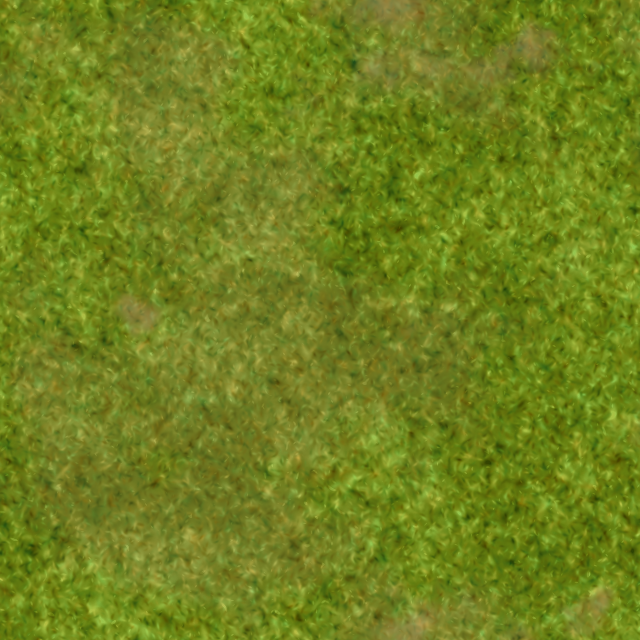
This texture is drawn by a Shadertoy shader. Its source:

```glsl
vec3 hash3(vec2 cell, float seed) {
    vec3 q = fract(vec3(cell.xyx + seed * 17.31) * vec3(0.1031, 0.1030, 0.0973));
    q += dot(q, q.yxz + 33.33);
    return fract((q.xxy + q.yzz) * q.zyx);
}

float valueNoise(vec2 p, float seed) {
    vec2 cell = floor(p);
    vec2 f = fract(p);
    f = f * f * (3.0 - 2.0 * f);
    float low = mix(hash3(cell, seed).x, hash3(cell + vec2(1, 0), seed).x, f.x);
    float high = mix(hash3(cell + vec2(0, 1), seed).x, hash3(cell + vec2(1, 1), seed).x, f.x);
    return mix(low, high, f.y);
}

float fbm(vec2 p, float seed) {
    mat2 turn = mat2(0.8, 0.6, -0.6, 0.8);
    float sum = 0.0;
    float weight = 0.5;
    for (int octave = 0; octave < 5; octave++) {
        sum += weight * valueNoise(p, seed + float(octave));
        p = turn * p * 2.03 + 11.7;
        weight *= 0.5;
    }
    return sum / 0.97;
}

// One soft blade per cell; returns summed tone (x) and hue (y) offsets.
vec2 bladeLayer(vec2 p, float density, float seed, vec2 bladeSize) {
    vec2 grid = p * density;
    vec2 home = floor(grid);
    vec2 sum = vec2(0.0);
    for (int y = -1; y <= 1; y++) {
        for (int x = -1; x <= 1; x++) {
            vec2 cell = home + vec2(x, y);
            vec3 place = hash3(cell, seed);
            vec3 look = hash3(cell, seed + 5.7);
            vec2 d = grid - cell - place.xy;
            float angle = 1.75 + (place.z - 0.5) * 2.7;
            vec2 along = vec2(cos(angle), sin(angle));
            vec2 local = vec2(dot(d, along), dot(d, vec2(-along.y, along.x)));
            local.y += (look.z - 0.5) * 0.7 * local.x * local.x;
            local /= bladeSize * mix(0.8, 1.15, look.z);
            sum += (look.xy * 2.0 - 1.0) * exp(-dot(local, local));
        }
    }
    return sum;
}

// Sparse bright leaf tips.
float glints(vec2 p, float density, float seed) {
    vec2 offset = bladeLayer(p, density, seed, vec2(0.42, 0.2));
    return smoothstep(0.5, 1.0, offset.x);
}

vec3 toneRamp(float tone, vec3 shadow, vec3 middle, vec3 light) {
    vec3 lower = mix(shadow, middle, clamp(tone * 2.0, -0.3, 1.0));
    return mix(lower, light, clamp(tone * 2.0 - 1.0, 0.0, 1.25));
}

void mainImage(out vec4 fragColor, in vec2 fragCoord) {
    vec2 p = fragCoord / iResolution.y;

    // Broad patches of lush, dry and worn turf
    float patchTone = fbm(p * 9.0, 3.0) - 0.5;
    float dryness = smoothstep(0.42, 0.72, fbm(p * 4.5, 21.0));
    float worn = smoothstep(0.67, 0.86, fbm(p * 7.0 + 2.6, 43.0));

    // Overlapping blades at several sizes
    vec2 blades = vec2(0.0);
    float density = 40.0;
    for (int layer = 0; layer < 4; layer++) {
        blades += bladeLayer(p + float(layer) * 0.37, density, 60.0 + float(layer) * 9.0, vec2(0.52, 0.23));
        density *= 1.38;
    }
    float grain = fbm(p * 70.0, 90.0) - 0.5;
    float contrast = 1.0 - 0.2 * dryness - 0.4 * worn;
    float tone = 0.53 + 0.45 * patchTone + contrast * (0.32 * blades.x + 0.3 * grain);
    tone += contrast * 0.28 * (glints(p, 62.0, 120.0) + glints(p + 0.5, 84.0, 140.0));

    // Colour ramps and small shifts between yellow and blue-green
    vec3 lush = toneRamp(tone, vec3(0.24, 0.32, 0.02), vec3(0.40, 0.50, 0.06), vec3(0.59, 0.71, 0.23));
    vec3 dry = toneRamp(tone, vec3(0.31, 0.34, 0.07), vec3(0.45, 0.49, 0.14), vec3(0.65, 0.68, 0.31));
    vec3 soil = toneRamp(tone, vec3(0.40, 0.37, 0.18), vec3(0.57, 0.52, 0.28), vec3(0.70, 0.65, 0.40));
    vec3 color = mix(lush, dry, clamp(dryness + 0.12 * blades.y, 0.0, 1.0));
    color = mix(color, soil, worn * 0.85);
    color += blades.y * vec3(0.035, -0.008, -0.02);

    fragColor = vec4(clamp(color, 0.0, 1.0), 1.0);
}
```
